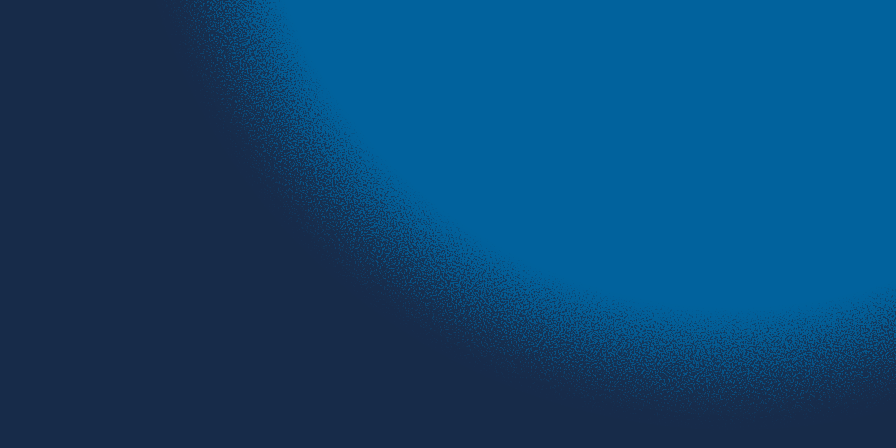
Give the GLSL for this background, as a Shadertoy shader.

```glsl
const vec3 NAVY = vec3(0.092, 0.168, 0.288);
const vec3 BLUE = vec3(0.004, 0.384, 0.614);

// Lengths are in canvas heights
const vec2 DISC_CENTER = vec2(1.64, 1.39);
const float SOLID_RADIUS = 1.075;
const float FADE_RADIUS = 1.36;
const float FADE_SKEW = 0.73;

const float GRAIN_FREQUENCY = 250.0;
const float GRAIN_RANGE = 0.6;
const float GRAIN_CONTRAST = 0.65;
const float GRAIN_SOFTNESS = 0.12;
const float PIXEL_SOFTNESS = 0.22;

// Unit gradient with a hashed direction
vec2 latticeGradient(vec2 cell) {
    uvec2 q = uvec2(ivec2(cell)) * uvec2(1597u, 3812u);
    uint h = (q.x ^ (q.y + 7919u)) * 74773u;
    h = (h ^ (h >> 15)) * 40503u;
    h ^= h >> 13;
    float angle = 6.28319 * float(h & 65535u) / 65536.0;
    return vec2(cos(angle), sin(angle));
}

float gradientNoise(vec2 p) {
    vec2 cell = floor(p);
    vec2 f = p - cell;
    vec2 u = f * f * f * (f * (f * 6.0 - 15.0) + 10.0);
    vec2 e = vec2(1.0, 0.0);
    float a = dot(latticeGradient(cell), f);
    float b = dot(latticeGradient(cell + e.xy), f - e.xy);
    float c = dot(latticeGradient(cell + e.yx), f - e.yx);
    float d = dot(latticeGradient(cell + e.xx), f - e.xx);
    return mix(mix(a, b, u.x), mix(c, d, u.x), u.y);
}

// Two rotated layers hide the lattice; the result spreads over 0..1
float grain(vec2 p) {
    const mat2 turn = mat2(0.8, 0.6, -0.6, 0.8);
    vec2 q = turn * p * GRAIN_FREQUENCY;
    float n = gradientNoise(q) + gradientNoise(turn * q * 1.13 + 37.4);
    return smoothstep(-GRAIN_RANGE, GRAIN_RANGE, n);
}

void mainImage(out vec4 fragColor, in vec2 fragCoord) {
    vec2 p = fragCoord / iResolution.y;

    // Share of blue, falling from the solid disc outward
    float radius = distance(p, DISC_CENTER);
    float t = clamp((radius - SOLID_RADIUS) / (FADE_RADIUS - SOLID_RADIUS), 0.0, 1.0);
    float coverage = 1.0 - pow(t, FADE_SKEW);
    float glow = smoothstep(0.0, 1.0, coverage);

    // Stipple, softened by the pixel footprint
    float softness = GRAIN_SOFTNESS + PIXEL_SOFTNESS * GRAIN_FREQUENCY / iResolution.y;
    float level = mix(-softness, 1.0 + softness, coverage);
    float speck = smoothstep(-softness, softness, level - grain(p));

    fragColor = vec4(mix(NAVY, BLUE, mix(glow, speck, GRAIN_CONTRAST)), 1.0);
}
```
